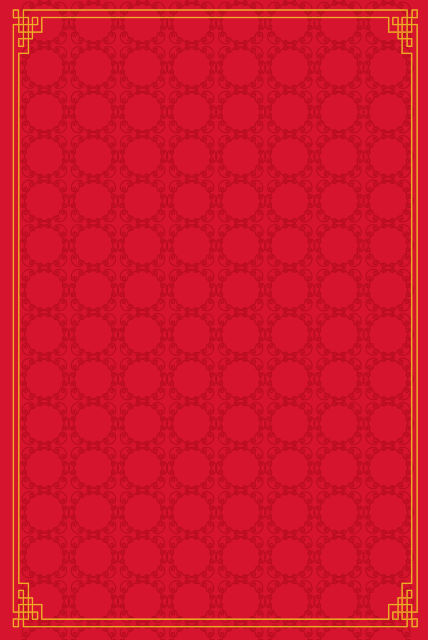
Give the GLSL for this pattern, as a Shadertoy shader.

```glsl
const float TAU = 6.2831853;
const vec2 CANVAS = vec2(512.0, 768.0);
const vec2 PITCH = vec2(58.75, 53.4);
const vec3 RED = vec3(0.845, 0.08, 0.175);
const vec3 DARK_RED = vec3(0.70, 0.045, 0.11);
const vec3 GOLD = vec3(0.93, 0.68, 0.15);

vec2 direction(float angle) {
    return vec2(cos(angle), sin(angle));
}

// Inward spiral that leaves its outer circle at the start angle
float spiral(vec2 p, float radius, float start) {
    float r = length(p);
    float turn = fract((atan(p.y, p.x) - start) / TAU);
    float d = abs(r - radius * (1.0 - 0.55 * turn));
    if (turn < 0.35) d = min(d, abs(r - radius * (0.45 - 0.55 * turn)));
    return min(d, r - 0.2);
}

// Arc, symmetric about its tilt, with a curl at both ends
float scroll(vec2 p, float radius, float tilt, float spread, float curl) {
    vec2 axis = direction(tilt);
    p = vec2(dot(p, axis), abs(dot(p, vec2(-axis.y, axis.x))));
    vec2 tip = direction(spread);
    float arc = atan(p.y, p.x) < spread ? abs(length(p) - radius)
                                        : length(p - radius * tip);
    return min(arc, spiral(p - (radius - curl) * tip, curl, spread));
}

// Ring of scallops surrounded by eight scrolls
float medallion(vec2 p) {
    p = abs(p);
    float ring = abs(length(p) - 23.0 - 0.8 * cos(16.0 * atan(p.y, p.x))) * 0.9;
    float side = scroll(p - vec2(20.5, 0.0), 9.5, 0.0, 0.87, 3.0);
    float top = scroll(p.yx - vec2(19.5, 0.0), 9.3, 0.0, 0.87, 3.0);
    float corner = scroll(p - vec2(17.5, 16.0), 9.0, TAU / 8.0, 1.13, 3.4);
    return min(min(ring, side), min(top, corner));
}

// Eight columns of medallions, overlapping their neighbours
float lattice(vec2 p) {
    p -= vec2(53.0, 46.2);
    vec2 cell = round(p / PITCH);
    cell.x = clamp(cell.x, 0.0, 7.0);
    vec2 q = p - cell * PITCH;
    float d = medallion(q);
    for (int i = -1; i <= 1; i += 2) {
        float s = float(i);
        d = min(d, medallion(q - vec2(0.0, s * PITCH.y)));
        float column = cell.x + s;
        if (column >= 0.0 && column <= 7.0)
            d = min(d, medallion(q - vec2(s * PITCH.x, 0.0)));
    }
    return d;
}

float box(vec2 p, vec2 low, vec2 high) {
    vec2 d = abs(p - 0.5 * (low + high)) - 0.5 * (high - low);
    return length(max(d, 0.0)) + min(max(d.x, d.y), 0.0);
}

float outline(vec2 p, vec2 low, vec2 high) {
    return abs(box(p, low, high));
}

float acrossLine(vec2 p, float y, float from, float to) {
    return box(p, vec2(from, y), vec2(to, y));
}

float uprightLine(vec2 p, float x, float from, float to) {
    return acrossLine(p.yx, x, from, to);
}

// Double border with a knot in each corner, folded into one quadrant
float frame(vec2 p) {
    const float FAR = 400.0;
    vec2 c = vec2(241.5, 370.0) - abs(p - vec2(257.5, 386.0));
    float d = outline(c, vec2(0.0), vec2(6.0, 9.2));
    d = min(d, outline(c, vec2(6.5, 34.5), vec2(12.0, 43.5)));
    d = min(d, outline(c, vec2(22.8, 9.0), vec2(29.0, 17.5)));

    // Outer line
    d = min(d, acrossLine(c, 0.0, 12.0, FAR));
    d = min(d, uprightLine(c, 12.0, 0.0, 34.5));
    d = min(d, uprightLine(c, 0.0, 17.5, FAR));
    d = min(d, acrossLine(c, 17.5, 0.0, 29.0));

    // Inner line
    d = min(d, acrossLine(c, 9.0, 34.0, FAR));
    d = min(d, uprightLine(c, 34.0, 9.0, 26.5));
    d = min(d, acrossLine(c, 26.5, 6.5, 34.0));
    d = min(d, uprightLine(c, 6.5, 52.0, FAR));
    d = min(d, acrossLine(c, 52.0, 6.5, 18.0));
    d = min(d, uprightLine(c, 18.0, 9.0, 52.0));

    // Woven strands
    d = min(d, acrossLine(c, 9.0, 6.0, 18.0));
    d = min(d, uprightLine(c, 6.5, 9.0, 26.5));
    d = min(d, uprightLine(c, 22.8, 17.5, 34.5));
    return min(d, acrossLine(c, 34.5, 12.0, 22.8));
}

float stroke(float d, float halfWidth, float blur) {
    return 1.0 - smoothstep(halfWidth - blur, halfWidth + blur, d);
}

void mainImage(out vec4 fragColor, in vec2 fragCoord) {
    vec2 p = fragCoord / iResolution.xy * CANVAS;
    float blur = 0.6 * CANVAS.y / iResolution.y;
    vec3 color = mix(RED, DARK_RED, 0.85 * stroke(lattice(p), 0.7, blur));
    color = mix(color, GOLD, stroke(frame(p), 0.85, blur));
    fragColor = vec4(color, 1.0);
}
```
